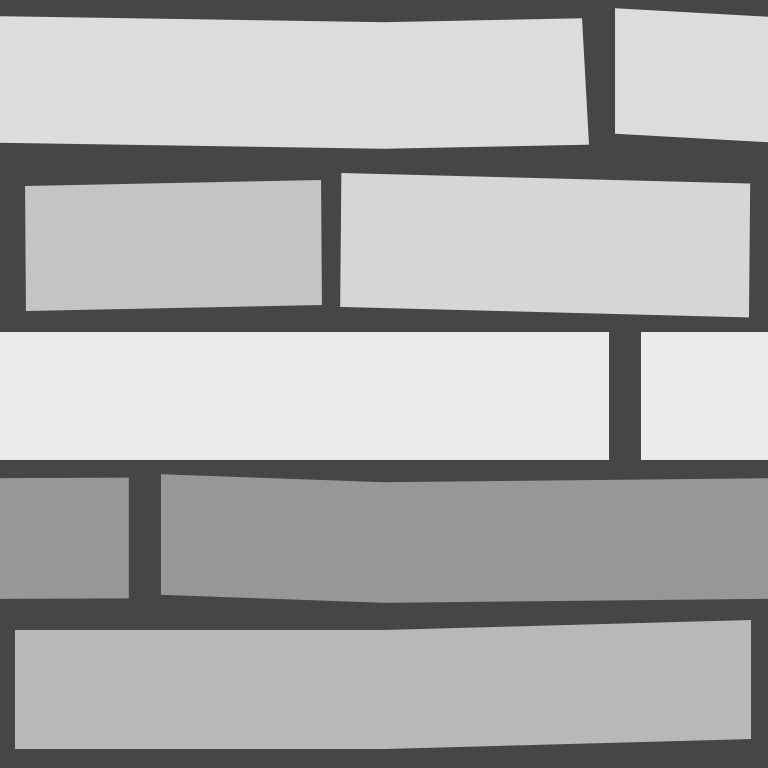
Give the GLSL for this pattern, as a Shadertoy shader.

```glsl
// Five courses of flat grey stone slabs on dark mortar, tiling left to right.
// Each slab is a sheared box whose courses may bend at mid-canvas;
// a loop lays the slabs over the mortar with antialiased edges.

const int SLAB_COUNT = 8;
const float BEND_X = 0.5;
const float MORTAR_SHADE = 0.274;

// Left edge, right edge, centre height at the bend, half height
const vec4 EXTENT[SLAB_COUNT] = vec4[SLAB_COUNT](
    vec4(-0.1, 0.7624, 0.8887, 0.0824),
    vec4(0.8008, 1.1, 0.9243, 0.0817),
    vec4(0.0332, 0.4186, 0.6859, 0.0814),
    vec4(0.4437, 0.9760, 0.6861, 0.0872),
    vec4(-0.1, 0.7930, 0.4844, 0.0833),
    vec4(0.8346, 1.1, 0.4844, 0.0833),
    vec4(-0.1, 0.1677, 0.3008, 0.0786),
    vec4(0.2096, 1.1, 0.2936, 0.0785));

// Slope left of the bend, slope right of it, sideways lean, shade
const vec4 FORM[SLAB_COUNT] = vec4[SLAB_COUNT](
    vec4(-0.0156, 0.0199, -0.055, 0.863),
    vec4(-0.0556, -0.0556, 0.0, 0.863),
    vec4(0.0203, 0.0203, -0.007, 0.767),
    vec4(-0.0257, -0.0257, 0.009, 0.838),
    vec4(0.0, 0.0, 0.0, 0.922),
    vec4(0.0, 0.0, 0.0, 0.922),
    vec4(0.004, 0.004, 0.0, 0.594),
    vec4(-0.0359, 0.0104, 0.0, 0.594));

const vec4 BASE_EXTENT = vec4(0.0195, 0.9779, 0.1022, 0.0775);
const vec4 BASE_FORM = vec4(0.0, 0.0272, 0.0, 0.720);

// Coverage from a signed distance, one pixel wide
float coverage(float dist, float pixel) {
    return clamp(0.5 - dist / pixel, 0.0, 1.0);
}

// Signed distance to a bent, leaning slab (negative inside)
float slabDistance(vec2 p, vec4 extent, vec4 form) {
    float fromBend = p.x - BEND_X;
    float slope = fromBend < 0.0 ? form.x : form.y;
    float rise = p.y - extent.z - slope * fromBend;
    float across = p.x - form.z * rise;
    float side = max(extent.x - across, across - extent.y);
    return max(side, abs(rise) - extent.w);
}

// Lay one slab over the shade beneath it
float laySlab(float under, vec2 p, vec4 extent, vec4 form, float pixel) {
    return mix(under, form.w, coverage(slabDistance(p, extent, form), pixel));
}

void mainImage(out vec4 fragColor, in vec2 fragCoord) {
    vec2 p = fragCoord / iResolution.xy;
    float pixel = 1.0 / min(iResolution.x, iResolution.y);

    // Upper four courses, then the single slab of the base course
    float shade = MORTAR_SHADE;
    for (int i = 0; i < SLAB_COUNT; i++) {
        shade = laySlab(shade, p, EXTENT[i], FORM[i], pixel);
    }
    shade = laySlab(shade, p, BASE_EXTENT, BASE_FORM, pixel);

    fragColor = vec4(vec3(shade), 1.0);
}
```
